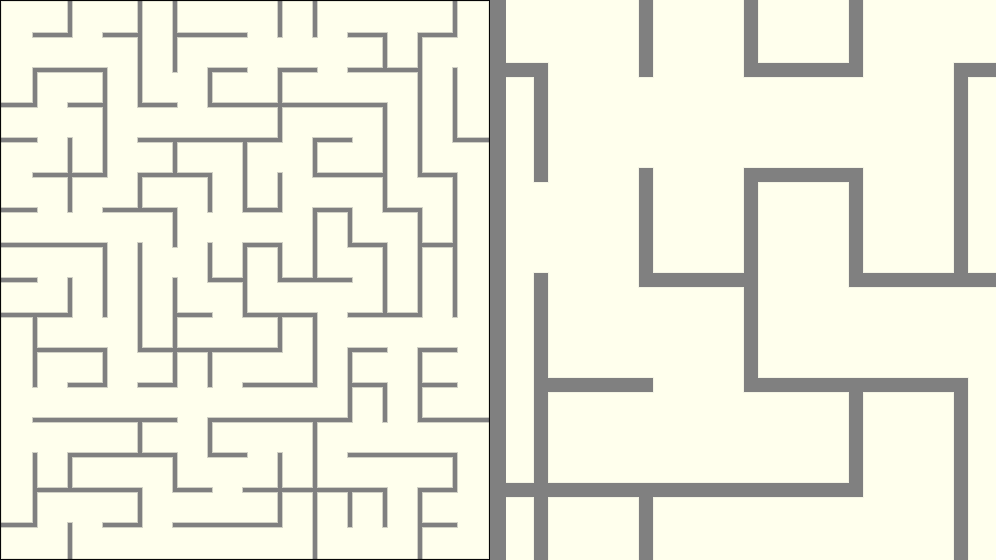
Left, the full canvas; right, a detail of the centre.
A Shadertoy shader for this pattern:

```glsl
const ivec2 GRID = ivec2(14, 16);
const float WALL_HALF_WIDTH = 0.0675;  // in cells
const float FRAME_WIDTH = 0.03125;     // in cells
const vec3 IVORY = vec3(1.0, 1.0, 0.93);
const vec3 WALL_GRAY = vec3(0.5);
const vec3 FRAME_BLACK = vec3(0.02);

uint hash(uint n) {
    n = n * 747796405u + 2891336453u;
    n = ((n >> ((n >> 28u) + 4u)) ^ n) * 277803737u;
    return (n >> 22u) ^ n;
}

// One of the four grid directions
ivec2 compass(uint r) {
    int way = (r & 1u) == 0u ? 1 : -1;
    return (r & 2u) == 0u ? ivec2(way, 0) : ivec2(0, way);
}

bool isInterior(ivec2 node) {
    return all(greaterThan(node, ivec2(0))) && all(lessThan(node, GRID));
}

// Wilson's algorithm: walk to the frame along stacks of random arrows.
// The last arrow leaving the start is its branch of a spanning tree,
// so the walls never close a loop. Visits are packed as 4-bit counters.
ivec2 treeBranch(ivec2 start) {
    uint visits[32];
    for (int i = 0; i < 32; i++) visits[i] = 0u;

    ivec2 node = start;
    ivec2 branch = ivec2(0);
    for (int i = 0; i < 600 && isInterior(node); i++) {
        int slot = node.y * 2 + node.x / 8;
        int shift = (node.x % 8) * 4;
        uint count = (visits[slot] >> shift) & 15u;
        visits[slot] += 1u << shift;

        uint key = uint(node.x + 16 * node.y) + 256u * count;
        ivec2 arrow = compass(hash(key) >> 9u);
        if (node == start) branch = arrow;
        node += arrow;
    }
    return branch;
}

// Square-capped wall from a node along its branch
float wallDistance(vec2 p, vec2 node, vec2 branch) {
    vec2 q = abs(p - node - 0.5 * branch) - 0.5 * abs(branch);
    return max(q.x, q.y) - WALL_HALF_WIDTH;
}

// Smooth fill of a signed distance over one pixel
float coverage(float dist, float pixel) {
    return clamp(0.5 - dist / pixel, 0.0, 1.0);
}

// Nearest wall among the four corners of the cell
float mazeDistance(vec2 p) {
    ivec2 cell = ivec2(floor(p));
    float dist = 1.0;
    for (int i = 0; i < 4; i++) {
        ivec2 node = cell + ivec2(i & 1, i >> 1);
        if (isInterior(node))
            dist = min(dist, wallDistance(p, vec2(node), vec2(treeBranch(node))));
    }
    return dist;
}

void mainImage(out vec4 fragColor, in vec2 fragCoord) {
    vec2 size = vec2(GRID);
    vec2 p = fragCoord / iResolution.xy * size;
    float pixel = size.y / iResolution.y;
    vec3 color = IVORY;

    // Maze walls, skipped in the open middle of cells
    vec2 lineGap = abs(p - round(p));
    if (min(lineGap.x, lineGap.y) < WALL_HALF_WIDTH + pixel)
        color = mix(color, WALL_GRAY, coverage(mazeDistance(p), pixel));

    // Outer frame
    vec2 edge = min(p, size - p);
    float frame = coverage(min(edge.x, edge.y) - FRAME_WIDTH, pixel);
    fragColor = vec4(mix(color, FRAME_BLACK, frame), 1.0);
}
```
